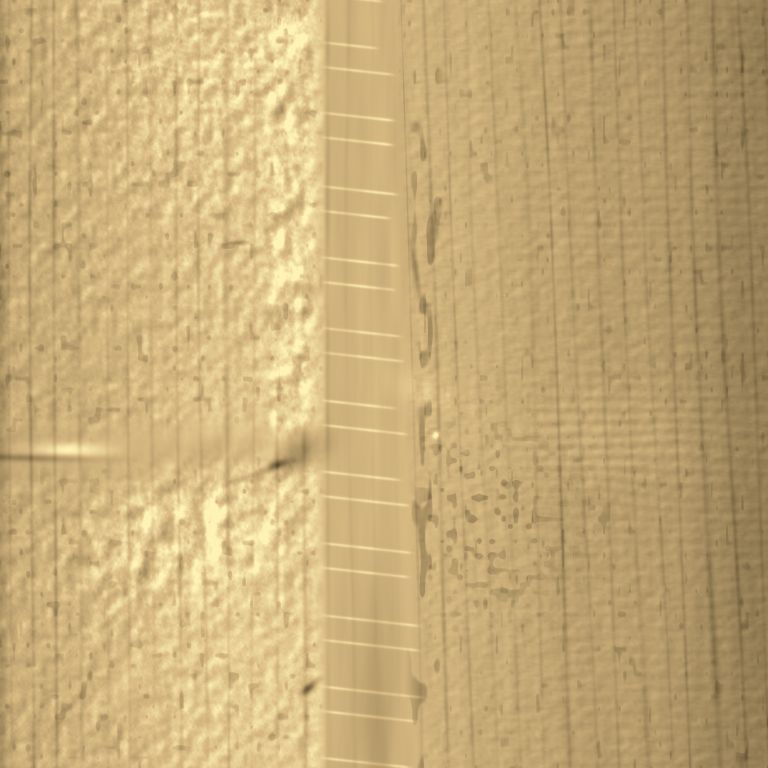
Write a three.js fragment shader that draws this texture.

```glsl
varying vec2 vUv;

float hash(vec2 p) {
  return fract(sin(dot(p, vec2(127.1, 311.7))) * 43758.5453);
}

float noise(vec2 p) {
  vec2 i = floor(p);
  vec2 f = fract(p);
  f = f * f * (3.0 - 2.0 * f);
  return mix(mix(hash(i), hash(i + vec2(1.0, 0.0)), f.x),
             mix(hash(i + vec2(0.0, 1.0)), hash(i + 1.0), f.x), f.y);
}

float fbm(vec2 p) {
  float sum = 0.0;
  float amp = 0.5;
  for (int i = 0; i < 4; i++) {
    sum += amp * noise(p);
    p = p * 2.03 + 17.3;
    amp *= 0.5;
  }
  return sum;
}

// Noise lit from one side, centred on zero
float relief(vec2 p) {
  return fbm(p) - fbm(p + vec2(0.45, -0.35));
}

float band(float x, float lo, float hi, float soft) {
  return smoothstep(lo - soft, lo + soft, x) * (1.0 - smoothstep(hi - soft, hi + soft, x));
}

float blob(vec2 p, vec2 center, vec2 radius, float angle) {
  vec2 d = p - center;
  float c = cos(angle);
  float s = sin(angle);
  d = vec2(c * d.x + s * d.y, c * d.y - s * d.x) / radius;
  return exp(-dot(d, d));
}

// Thin vertical growth lines of varied strength
float grain(vec2 p, float spacing) {
  float x = p.x / spacing + 0.5 * noise(vec2(p.x * 22.0, p.y * 1.5));
  float id = floor(x);
  float d = abs(fract(x) - 0.5) * spacing;
  float strength = 0.35 + 0.65 * hash(vec2(id, 4.0));
  float wear = 0.45 + 0.75 * noise(vec2(id * 7.0, p.y * 16.0));
  return exp(-pow(d / 0.0027, 2.0)) * strength * wear;
}

// Short dark flecks stretched along the grain
float flecks(vec2 p, vec2 scale, float cutoff) {
  return smoothstep(cutoff, cutoff + 0.16, noise(p * scale));
}

// Paired pale scratches that repeat down the strip
float rungs(vec2 p, float top, float period) {
  float y = p.y - top + 0.11 * (p.x - 0.46);
  float row = floor(y / period + 0.5);
  float wobble = 0.004 * (hash(vec2(row, 8.0)) - 0.5);
  float d = abs(y - row * period + wobble);
  float right = mix(0.545, 0.495, p.y) + 0.025 * (hash(vec2(row, top)) - 0.5);
  float fade = 0.6 + 0.4 * noise(vec2(p.x * 50.0, row));
  return exp(-pow(d / 0.0021, 2.0)) * band(p.x, 0.423, right, 0.008) * fade;
}

vec3 woodTone(float v) {
  vec3 shadow = vec3(0.25, 0.20, 0.11);
  vec3 wood = vec3(0.85, 0.73, 0.51);
  vec3 shine = vec3(1.0, 0.95, 0.71);
  vec3 c = mix(shadow, wood, clamp((v - 0.25) / 0.6, 0.0, 1.0));
  return mix(c, shine, clamp((v - 0.85) / 0.16, 0.0, 1.0));
}

void main() {
  vec2 p = vUv;
  float stripRight = mix(0.55, 0.515, p.y);
  float leftSide = 1.0 - smoothstep(0.405, 0.43, p.x);
  float rightSide = smoothstep(stripRight - 0.01, stripRight + 0.02, p.x);
  float strip = (1.0 - leftSide) * (1.0 - rightSide);

  // Broad light
  float v = mix(0.79, 0.88, smoothstep(0.0, 0.36, p.x));
  v = mix(v, 0.82, smoothstep(0.40, 0.44, p.x));
  v -= 0.11 * smoothstep(0.5, 0.88, p.x) + 0.12 * smoothstep(0.84, 1.0, p.x);
  v -= 0.12 * (1.0 - smoothstep(0.0, 0.014, p.x));
  v += 0.035 * (fbm(p * vec2(7.0, 4.0)) - 0.47);

  // Smooth hollow beside the knot
  float hollowY = 0.405 + 0.025 * smoothstep(0.0, 0.38, p.x);
  float hollow = exp(-pow((p.y - hollowY) / 0.032, 2.0)) * leftSide;

  // Rough torn fibres
  float column = band(p.x, 0.348, 0.405, 0.012) * smoothstep(0.42, 0.45, p.y);
  float patchGlow = blob(p, vec2(0.24, 0.30), vec2(0.18, 0.085), 0.25) * leftSide;
  float upperGlow = blob(p, vec2(0.26, 0.93), vec2(0.16, 0.20), 0.0) * leftSide;
  float lowerGlow = blob(p, vec2(0.27, 0.10), vec2(0.18, 0.16), 0.0) * leftSide;
  float rough = leftSide * (0.24 + 0.12 * upperGlow) * (1.0 - 0.85 * hollow);
  v += rough * relief(p * vec2(75.0, 62.0));
  v += (0.5 * column + 0.52 * patchGlow) * relief(p * vec2(48.0, 32.0));
  v += 0.035 * column + 0.065 * patchGlow + 0.035 * upperGlow + 0.035 * lowerGlow;
  v += rightSide * 0.12 * relief(p * vec2(85.0, 100.0));
  v += strip * 0.09 * (fbm(p * vec2(70.0, 6.0)) - 0.47);

  // Growth lines lean slightly on the right
  vec2 leaning = p + vec2(0.04 * p.y * rightSide, 0.0);
  float lines = grain(leaning, 0.032);
  v -= lines * (0.13 * leftSide * (1.0 - 0.7 * column) + 0.13 * rightSide + 0.025 * strip);
  v -= 0.05 * rightSide * (fbm(leaning * vec2(110.0, 3.0)) - 0.47);

  // Scattered flecks
  v -= 0.11 * leftSide * (1.0 - hollow) * flecks(p, vec2(110.0, 75.0), 0.78);
  v -= 0.09 * rightSide * flecks(p, vec2(150.0, 65.0), 0.80);
  float seam = band(p.x, 0.535, 0.575, 0.012);
  v -= 0.15 * seam * flecks(p, vec2(100.0, 30.0), 0.68);
  float pitted = blob(p, vec2(0.62, 0.33), vec2(0.12, 0.12), -0.4) * rightSide;
  v -= 0.15 * pitted * flecks(p + 3.0, vec2(125.0, 105.0), 0.62);

  // Cross ripples
  float phase = p.y * 390.0 + 7.0 * noise(p * vec2(9.0, 14.0));
  float ripple = sin(phase) * smoothstep(0.60, 0.74, p.x);
  float rippleZone = blob(p, vec2(0.80, 0.43), vec2(0.15, 0.06), 0.0);
  v += ripple * (0.012 + 0.025 * rippleZone);
  v += 0.035 * rippleZone;

  // Strip edges, stain and scratches
  v += 0.035 * band(p.x, 0.405, 0.423, 0.005);
  v -= 0.05 * exp(-pow((p.x - 0.427) / 0.003, 2.0)) * (0.4 + noise(vec2(3.0, p.y * 18.0)));
  float stain = blob(p, vec2(0.487, 0.08), vec2(0.022, 0.13), 0.0);
  v -= 0.14 * stain * (0.5 + noise(p * vec2(90.0, 8.0)));
  v += 0.15 * (rungs(p, 0.941, 0.0933) + rungs(p, 0.909, 0.0933));

  // Left crease with its highlight
  v -= 0.20 * blob(p, vec2(0.03, 0.404), vec2(0.09, 0.005), -0.02);
  v += 0.20 * blob(p, vec2(0.09, 0.414), vec2(0.05, 0.010), 0.0);
  v -= 0.07 * blob(p, vec2(0.27, 0.41), vec2(0.10, 0.022), 0.15);

  // Knot, chips and bright fleck
  v -= 0.22 * blob(p, vec2(0.394, 0.412), vec2(0.032, 0.018), 0.45);
  v -= 0.36 * blob(p, vec2(0.362, 0.395), vec2(0.013, 0.006), 0.25);
  v -= 0.14 * blob(p, vec2(0.325, 0.380), vec2(0.045, 0.005), 0.35);
  v -= 0.42 * blob(p, vec2(0.402, 0.104), vec2(0.012, 0.005), 0.75);
  v -= 0.20 * blob(p, vec2(0.312, 0.684), vec2(0.012, 0.003), 0.0);
  v -= 0.20 * blob(p, vec2(0.541, 0.650), vec2(0.004, 0.035), 0.15);
  v += 0.06 * blob(p, vec2(0.55, 0.49), vec2(0.045, 0.022), -0.4);
  v += 0.28 * blob(p, vec2(0.568, 0.434), vec2(0.005), 0.0);

  gl_FragColor = vec4(woodTone(v), 1.0);
}
```
